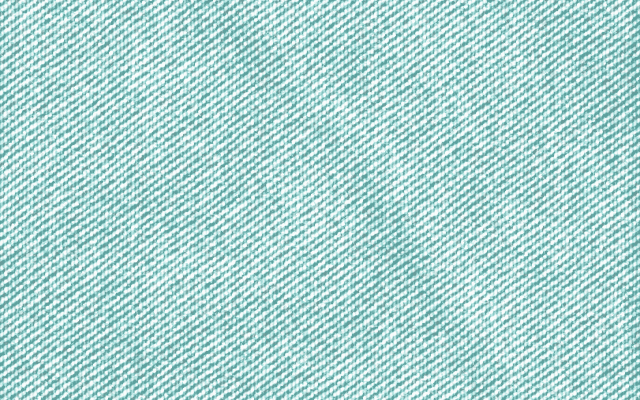
This texture is drawn by a Shadertoy shader. Its source:

```glsl
float hash(vec2 cell) {
    vec3 q = fract(vec3(cell.xyx) * vec3(0.1031, 0.1030, 0.0973));
    q += dot(q, q.yzx + 33.33);
    return fract((q.x + q.y) * q.z);
}

// Random tone of the nearest scattered point, from -0.5 to 0.5
float cellularTone(vec2 p) {
    vec2 base = floor(p);
    float nearest = 9.0, tone = 0.0;
    for (int i = 0; i < 9; i++) {
        vec2 cell = base + vec2(i % 3 - 1, i / 3 - 1);
        vec2 seed = cell + vec2(hash(cell + 17.0), hash(cell + 83.0));
        float gap = length(p - seed);
        if (gap < nearest) {
            nearest = gap;
            tone = hash(cell + 151.0) - 0.5;
        }
    }
    return tone;
}

// Soft cloudy wear made of layered, rotated sines
float layeredSines(vec2 p) {
    float sum = 0.0, amplitude = 0.5;
    for (int i = 0; i < 5; i++) {
        sum += amplitude * sin(p.x + 1.7 * sin(p.y)) * cos(p.y * 0.9 + 0.6);
        p = mat2(1.5, 1.1, -1.1, 1.5) * p + 2.3;
        amplitude *= 0.65;
    }
    return sum;
}

// Broad creases and faded areas; negative is darker
float folds(vec2 p) {
    float crease = dot(p, vec2(0.81, 0.59)) - 1.04 + 0.02 * sin(p.y * 9.0);
    float corner = length((p - vec2(1.53, 0.77)) * vec2(1.0, 1.3));
    float shade = 0.07 * exp(-pow((crease - 0.08) / 0.06, 2.0));
    shade -= 0.08 * exp(-pow(crease / 0.045, 2.0));
    shade -= 0.13 * exp(-corner * corner * 70.0);
    shade -= 0.13 * smoothstep(1.54, 1.60, p.x);
    shade -= 0.05 * smoothstep(0.5, 0.0, p.y) * smoothstep(0.9, 0.2, p.x);
    return shade + 0.06 * layeredSines(p * 7.0);
}

// Twill brightness: 57 diagonals across, 48 down, three warps each
float weave(vec2 p) {
    p += 0.0012 * vec2(sin(p.y * 19.0 + 3.0 * p.x), sin(p.x * 23.0 + 4.0 * p.y));
    float warp = p.x * 171.0 / 1.6;
    float weft = p.y * 144.0;
    float column = floor(warp);

    // Diagonals climb slightly in steps from one warp to the next
    float diagonal = mix(warp, column + 0.5, 0.3) / 3.0 - p.y * 48.0;
    diagonal += 0.05 * sin(column * 2.4 + weft * 0.9) + 0.05 * sin(column * 1.3 - weft * 0.6);
    float ridge = smoothstep(-0.85, 0.85, sin(6.28318 * diagonal));

    // Upright round threads, uneven floats and fine lint
    float thread = cos(6.28318 * (warp - 0.5));
    float floatTone = hash(vec2(column, floor(diagonal + 0.25) + 200.0)) - 0.5;
    float lint = cellularTone(vec2(warp * 1.25, weft * 1.15));
    float yarn = hash(vec2(column, 411.0)) - 0.5;

    return 0.47 + 0.66 * (ridge - 0.5) + 0.16 * thread
         + 0.14 * floatTone + 0.46 * lint + 0.08 * yarn;
}

vec3 dyeColor(float tone) {
    vec3 deepTeal = vec3(0.36, 0.63, 0.62);
    vec3 paleTeal = vec3(0.67, 0.88, 0.87);
    vec3 bleached = vec3(0.98, 0.99, 0.99);
    vec3 color = mix(deepTeal, paleTeal, smoothstep(0.0, 0.5, tone));
    return mix(color, bleached, smoothstep(0.42, 0.95, tone));
}

void mainImage(out vec4 fragColor, in vec2 fragCoord) {
    vec2 canvas = vec2(1.6, 1.0);
    vec2 center = fragCoord / iResolution.xy * canvas;
    float shade = folds(center);

    // Four samples per pixel smooth the thread edges
    vec3 color = vec3(0.0);
    for (int i = 0; i < 4; i++) {
        vec2 offset = vec2(i % 2, i / 2) * 0.5 - 0.25;
        vec2 p = (fragCoord + offset) / iResolution.xy * canvas;
        color += dyeColor(weave(p) + shade) * 0.25;
    }

    // Slight greyish cast where the dye has worn
    float worn = cellularTone(center * 120.0 + 50.0);
    float grey = dot(color, vec3(0.3, 0.5, 0.2));
    color = mix(color, vec3(grey), 0.3 * smoothstep(0.1, 0.5, worn));
    fragColor = vec4(color, 1.0);
}
```
